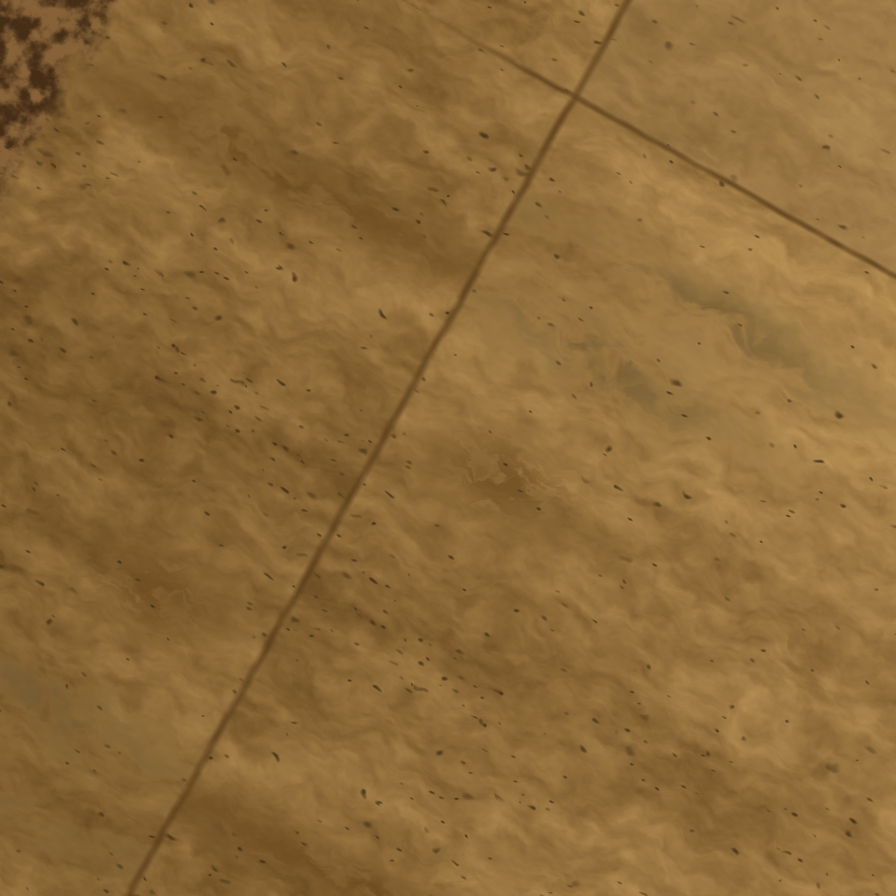
This texture is drawn by a Shadertoy shader. Its source:

```glsl
// Honed travertine floor: large slabs on a slanted grid, split by thin seams.
// Neighbouring slabs share one veined stone, turned by half a revolution;
// stretched noise gives the grain, a jittered cell grid gives the pits.

const vec2 CORNER = vec2(0.641, 0.892);     // where the seams cross
const vec2 GRAIN_DIR = vec2(0.873, -0.488); // direction of the veins
const float SLAB_LENGTH = 1.122;
const float SLAB_WIDTH = 0.5;
const vec3 UMBER = vec3(0.41, 0.285, 0.125);
const vec3 HONEY = vec3(0.69, 0.54, 0.31);
const vec3 RUST = vec3(0.39, 0.26, 0.10);
const vec3 ASH = vec3(0.42, 0.33, 0.18);
const vec3 PIT = vec3(0.25, 0.18, 0.08);
const vec3 GROUT = vec3(0.36, 0.245, 0.105);

float hash(vec2 p) {
    return fract(sin(dot(p, vec2(127.1, 311.7))) * 43758.5453);
}

float noise(vec2 p) {
    vec2 i = floor(p), f = fract(p);
    f = f * f * (3.0 - 2.0 * f);
    return mix(mix(hash(i), hash(i + vec2(1, 0)), f.x),
               mix(hash(i + vec2(0, 1)), hash(i + vec2(1, 1)), f.x), f.y);
}

float fbm(vec2 p) {
    float sum = 0.0, amp = 0.5;
    for (int i = 0; i < 5; i++) {
        sum += amp * noise(p);
        p = mat2(1.6, 0.3, -0.3, 1.6) * p * 1.25 + 17.3;
        amp *= 0.5;
    }
    return sum;
}

// Soft elliptical patch
float patchAt(vec2 p, vec2 center, vec2 radius) {
    vec2 d = (p - center) / radius;
    return exp(-dot(d, d));
}

// One ragged hole per cell, present with the given probability
float pits(vec2 p, vec2 cells, float density) {
    vec2 g = p * cells + 0.5 * (vec2(noise(p * 95.0), noise(p * 95.0 + 31.0)) - 0.5);
    vec2 id = floor(g);
    vec2 center = 0.38 + 0.24 * vec2(hash(id + 3.1), hash(id + 8.7));
    float radius = mix(0.2, 0.38, hash(id + 5.3));
    float hole = smoothstep(radius, radius * 0.15, length(fract(g) - center));
    return hole * step(hash(id), density) * mix(0.35, 1.0, hash(id + 1.9));
}

// Veined stone in slab coordinates: x along the grain, y across it
vec3 stone(vec2 p, float light, float marks) {
    vec2 w = p + 0.05 * (vec2(fbm(p * 19.0), fbm(p * 19.0 + 40.0)) - 0.5);
    float veins = fbm(w * vec2(8.0, 28.0));
    float clouds = fbm(w * vec2(6.0, 10.0) + 9.0);
    float flecks = fbm(w * vec2(38.0, 75.0));
    float grit = noise(p * vec2(100.0, 190.0)) - 0.5;
    float tone = light + 0.5 * (veins - 0.48) + 0.45 * (clouds - 0.48)
               + 0.62 * (flecks - 0.48) + 0.09 * grit;

    // Pale streak and puffs
    float puffs = patchAt(w, vec2(0.16, -0.842), vec2(0.22, 0.032));
    puffs *= smoothstep(0.42, 0.54, fbm(w * vec2(15.0, 19.0)));
    tone += marks * (0.23 * puffs + 0.17 * patchAt(w, vec2(0.18, -0.648), vec2(0.10, 0.014))
                   + 0.14 * patchAt(w, vec2(0.14, -0.485), vec2(0.04, 0.02))
                   + 0.20 * patchAt(w, vec2(0.204, -0.389), vec2(0.012, 0.015)));
    vec3 color = mix(UMBER, HONEY, clamp(tone, -0.2, 1.15));

    // Rust band, speckled brown spot and ashen bands
    float rust = patchAt(w, vec2(0.22, -0.89), vec2(0.27, 0.026)) * smoothstep(0.3, 0.6, flecks);
    float spot = patchAt(w, vec2(0.14, -0.417), vec2(0.08, 0.04)) * smoothstep(0.4, 0.55, flecks);
    float ash = patchAt(w, vec2(0.24, -0.14), vec2(0.22, 0.035))
              + patchAt(w, vec2(0.17, -0.245), vec2(0.18, 0.035));
    color = mix(color, RUST, marks * (0.75 * rust + 0.6 * spot));
    color = mix(color, ASH, marks * 0.75 * min(ash, 1.0) * smoothstep(0.4, 0.62, 0.5 * (veins + flecks)));

    // Pits crowd into one belt of the slab
    float belt = patchAt(p, vec2(0.38, -0.70), vec2(0.36, 0.09)) * marks;
    float cluster = smoothstep(0.3, 0.6, noise(p * vec2(9.0, 17.0)));
    float holes = max(pits(p, vec2(38.0, 75.0), 0.025 + 0.4 * belt * cluster),
                      pits(p + 4.0, vec2(65.0, 125.0), 0.04 + 0.4 * belt * cluster));
    return mix(color, PIT, 0.85 * holes);
}

// Coarse woven pile beside the slabs
vec3 pile(vec2 p) {
    return mix(vec3(0.27, 0.175, 0.085), vec3(0.53, 0.385, 0.22), smoothstep(0.25, 0.7, fbm(p * 75.0)));
}

float seam(float d, float halfWidth, float pixel) {
    return 1.0 - smoothstep(0.0, halfWidth + pixel, abs(d));
}

void mainImage(out vec4 fragColor, in vec2 fragCoord) {
    vec2 uv = fragCoord / iResolution.y;
    float pixel = 1.0 / iResolution.y;
    vec2 d = uv - CORNER;
    vec2 q = vec2(dot(d, GRAIN_DIR), dot(d, vec2(-GRAIN_DIR.y, GRAIN_DIR.x)));

    // Turn the left slab; slabs past the cross seam get other, plainer stone
    float beyond = step(0.0, q.y);
    vec2 slab = q.x < 0.0 ? vec2(-q.x, -SLAB_LENGTH - q.y) : q;
    slab += beyond * vec2(3.0, 5.0);
    float light = 0.34 + 0.33 * uv.x + 0.20 * patchAt(uv, vec2(1.0, 0.62), vec2(0.4, 0.28));
    vec3 color = stone(slab, light, 1.0 - beyond);
    color = mix(color, vec3(0.56, 0.44, 0.27), 0.3 * beyond * step(0.0, q.x));

    // Seams, worn along their length, the cross one fading out to the left
    float wobble = 0.002 * (noise(q * 45.0) - 0.5);
    float wear = mix(0.65, 1.0, noise(q * 60.0));
    float crossFade = mix(0.1, 0.9, smoothstep(-0.2, 0.0, q.x));
    color = mix(color, GROUT, 0.85 * wear * seam(q.x + wobble, 0.0065, pixel));
    color = mix(color, GROUT, crossFade * wear * seam(q.y + wobble, 0.0045, pixel));

    float edge = q.x + SLAB_WIDTH + 0.07 * (fbm(uv * 28.0) - 0.5);
    color = mix(pile(uv), color, smoothstep(-0.015, 0.015, edge));
    fragColor = vec4(color, 1.0);
}
```
